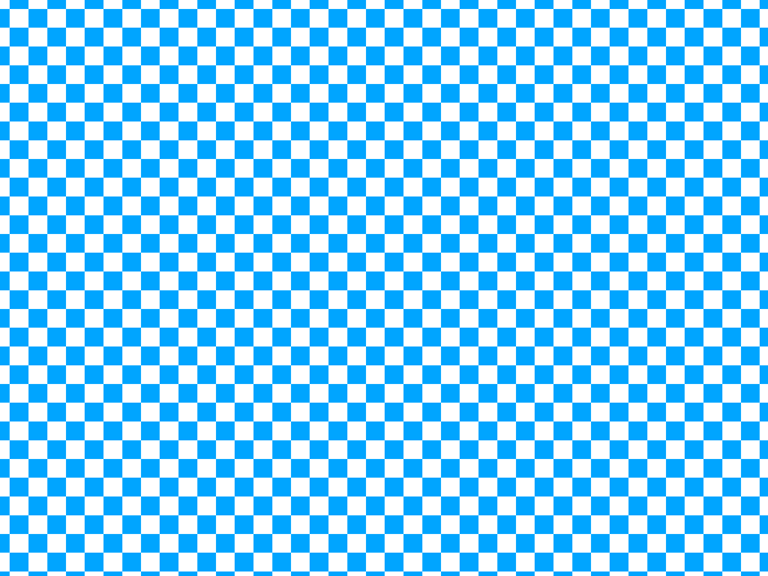
Give the GLSL for this pattern, as a Shadertoy shader.

```glsl
const vec3 BLUE = vec3(0.0, 0.647, 1.0);
const vec3 WHITE = vec3(1.0);
const float CELLS_DOWN = 30.72;               // squares per canvas height
const vec2 GRID_SHIFT = vec2(0.52, 0.24);     // first grid lines, in squares
const float RING_WIDTH = 1.16;                // edge ringing half period, pixels
const float RING_DECAY = 1.7;                 // how fast the ringing fades
const float PI = 3.14159265;

// Square wave of +1 and -1 with crisp, slightly sharpened edges
float stripes(float position, float pixelsPerCell) {
    float parity = mod(floor(position), 2.0);
    float toEdge = 0.5 - abs(fract(position) - 0.5);
    float d = toEdge * pixelsPerCell;
    float level = 1.0 - cos(PI * d / RING_WIDTH) * exp(-RING_DECAY * d * d);
    return (1.0 - 2.0 * parity) * level;
}

void mainImage(out vec4 fragColor, in vec2 fragCoord) {
    // Grid position in squares, from the lower left
    vec2 grid = fragCoord / iResolution.y * CELLS_DOWN - GRID_SHIFT;
    float pixelsPerCell = iResolution.y / CELLS_DOWN;

    // The product of column and row waves gives the checks
    float check = stripes(grid.x, pixelsPerCell) * stripes(grid.y, pixelsPerCell);
    vec3 color = mix(WHITE, BLUE, 0.5 + 0.5 * check);
    fragColor = vec4(clamp(color, 0.0, 1.0), 1.0);
}
```
